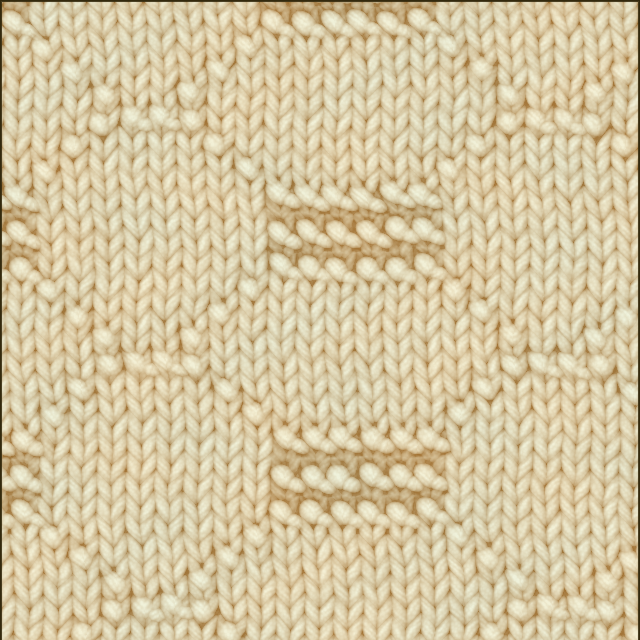
This texture is drawn by a WebGL 2 fragment shader. Its source:

```glsl
#version 300 es
precision highp float;
// Cream hand-knit fabric: smooth V stitches crossed by a lattice of purl bumps.
// Stitches are tilted ellipsoids on a column/row grid; the purls follow three
// garter ridges and the diagonals that link them, repeating every 14 x 12 stitches.

uniform vec2 u_resolution;
out vec4 fragColor;

const vec3 DEEP = vec3(0.69, 0.55, 0.34);
const vec3 LIGHT = vec3(0.92, 0.90, 0.79);
const vec3 EDGE = vec3(0.20, 0.16, 0.05);
const vec2 STITCH = vec2(0.0453, 0.0318);  // stitch size on the canvas
const vec2 RIDGE_TOP = vec2(0.551, 0.698); // middle of one upper ridge
const vec2 REPEAT = vec2(14.0, 12.0);      // stitches in one motif
const float RIDGE_HALF = 3.0;              // half ridge length, in stitches
const float RIDGE_GAP = 1.8;               // rows between ridges
const float RISE = 1.17;                   // rows climbed per diagonal step
const float SLANT = 0.23;                  // tilt of the stitch legs
const float SKEW = 0.02;                   // lean of the whole cloth
const float EDGE_WIDTH = 0.003;
const vec2 TO_LIGHT = vec2(-0.10, 0.13);

vec2 hash2(vec2 p) {
  vec3 a = fract(p.xyx * vec3(0.1031, 0.1030, 0.0973));
  a += dot(a, a.yzx + 33.33);
  return fract((a.xx + a.yz) * a.zy);
}

// Wraps v into the range -size/2 .. size/2
float wrap(float v, float size) {
  return mod(v + 0.5 * size, size) - 0.5 * size;
}

// Distance to the nearest scattered point
float cellular(vec2 p) {
  float nearest = 1.0;
  for (int y = -1; y <= 1; y++)
    for (int x = -1; x <= 1; x++) {
      vec2 cell = floor(p) + vec2(x, y);
      nearest = min(nearest, distance(p, cell + hash2(cell)));
    }
  return nearest;
}

// Height of an ellipsoid: 1 on top, 0 at the rim, negative outside
float mound(vec2 d, vec2 radius) {
  d /= radius;
  return 1.0 - dot(d, d);
}

// Two slanted legs in every column make the V stitches
float knitHeight(vec2 q) {
  float height = 0.0;
  for (int y = -1; y <= 1; y++)
    for (int x = -1; x <= 1; x++) {
      vec2 leg = floor(vec2(q.x * 2.0, q.y)) + vec2(x, y);
      vec2 jitter = hash2(leg) - 0.5;
      vec2 d = q - (leg + 0.5) * vec2(0.5, 1.0) - jitter * vec2(0.06, 0.14);
      d.x += SLANT * d.y * (1.0 - 2.0 * mod(leg.x, 2.0));
      height = max(height, mound(d, vec2(0.265, 0.86)) * (0.94 + 0.16 * jitter.x));
    }
  return height;
}

// Purl bumps: upper line, middle ridge and lower line of the lattice
float purlHeight(vec2 q) {
  float height = -9.0;
  for (int x = -1; x <= 1; x++) {
    float column = floor(q.x) + float(x);
    float side = abs(wrap(column + 0.5, REPEAT.x));
    float climb = RISE * max(side - RIDGE_HALF + 0.5, 0.0);
    bool ridge = side < RIDGE_HALF;
    for (int line = 0; line < 3; line++) {
      if ((line == 0 && side > 6.0) || (line == 1 && !ridge)) continue;
      float level = float(1 - line) * climb - float(line) * RIDGE_GAP;
      float lap = floor((q.y - level) / REPEAT.y + 0.5);
      vec2 jitter = hash2(vec2(column, lap * 3.0 + float(line))) - 0.5;
      vec2 d = vec2(q.x - column - 0.42, wrap(q.y - level, REPEAT.y));
      d -= jitter * vec2(0.16, 0.22);
      d.y += 0.4 * d.x;
      height = max(height, mound(d, vec2(0.43, 0.58)));
      // Sagging strand to the next bump
      if (ridge || side > 6.0)
        height = max(height, mound(d - vec2(0.42, -0.22), vec2(0.40, 0.38)) * 0.85);
    }
  }
  return height;
}

float clothHeight(vec2 q) {
  float purl = purlHeight(q);
  vec2 local = abs(vec2(wrap(q.x, REPEAT.x), wrap(q.y + RIDGE_GAP, REPEAT.y)));
  float valley = smoothstep(3.2, 2.8, local.x) * smoothstep(2.2, 1.7, local.y);
  float hollow = smoothstep(-2.2, 0.4, purl);
  float knit = knitHeight(q) * (1.0 - 0.62 * valley) - 0.32 * hollow + 0.07 * valley;
  return max(knit, purl * 1.12 + 0.06);
}

void main() {
  vec2 uv = gl_FragCoord.xy / u_resolution;
  vec2 q = (uv - RIDGE_TOP + vec2(SKEW * (uv.y - RIDGE_TOP.y), 0.0)) / STITCH;
  q += 0.07 * sin(q.yx * vec2(0.73, 0.61) + vec2(0.4, 1.9));
  q += 0.025 * sin(q.yx * vec2(2.9, 3.7) + q);

  // Relief lit from the upper left
  float height = clothHeight(q);
  float relief = height - clothHeight(q + TO_LIGHT);
  float tone = 1.04 * sqrt(max(height, 0.0)) - 0.08 + 0.22 * relief;

  // Twisted plies and loose fuzz
  float lean = 1.0 - 2.0 * mod(floor(q.x * 2.0), 2.0);
  float ply = sin(dot(q, vec2(23.0 * lean, 15.0)) + 1.5 * sin(q.y * 5.0 + q.x * 3.0));
  tone += 0.055 * ply + 0.16 * (0.45 - cellular(q * vec2(8.0, 5.5)));

  // Slow warm patches in the dye
  float patches = sin(q.x * 0.9 + 2.0 * sin(q.y * 0.5)) * sin(q.y * 0.8 - q.x * 0.35);
  vec3 color = mix(DEEP, LIGHT, clamp(tone, -0.25, 1.12));
  color += vec3(0.012, -0.004, -0.014) * patches;

  // Thin dark edge on the left, right and top
  float rim = min(min(uv.x, 1.0 - uv.x), 1.0 - uv.y);
  float soft = 0.75 / min(u_resolution.x, u_resolution.y);
  color = mix(EDGE, color, smoothstep(EDGE_WIDTH - soft, EDGE_WIDTH + soft, rim));
  fragColor = vec4(color, 1.0);
}
```
